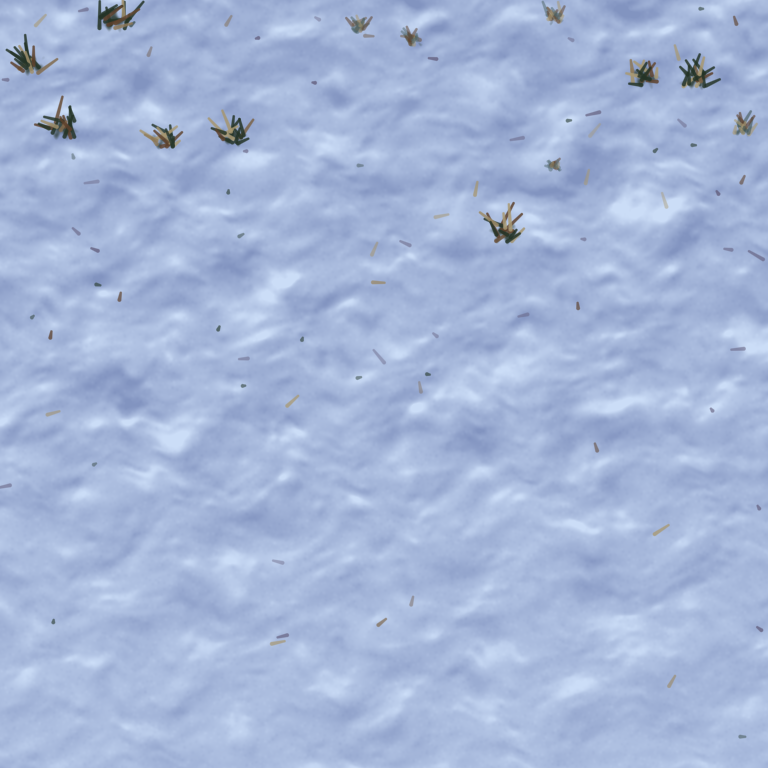
Write a WebGL 1 fragment shader that draws this texture.

```glsl
precision highp float;
uniform vec2 u_resolution;

const vec3 SNOW_SHADE = vec3(0.565, 0.635, 0.795);
const vec3 SNOW_LIGHT = vec3(0.725, 0.795, 0.915);
const vec3 DARK_GREEN = vec3(0.14, 0.20, 0.15);
const vec3 BROWN = vec3(0.36, 0.25, 0.17);
const vec3 STRAW = vec3(0.66, 0.60, 0.45);
const vec3 COLD_GREEN = vec3(0.33, 0.42, 0.44);
const vec3 PLUM = vec3(0.38, 0.36, 0.48);

float hash(vec2 p) {
  return fract(sin(dot(p, vec2(127.1, 311.7))) * 43758.545);
}

vec2 hash2(vec2 p) {
  return vec2(hash(p), hash(p + 57.3));
}

// Soft cellular noise: one rounded bump or dent per cell
float lumps(vec2 p) {
  vec2 cell = floor(p);
  float sum = 0.0;
  for (int j = -1; j <= 1; j++) {
    for (int i = -1; i <= 1; i++) {
      vec2 id = cell + vec2(i, j);
      vec2 d = p - id - hash2(id);
      sum += (hash(id + 19.7) * 2.0 - 1.0) * exp(-6.0 * dot(d, d));
    }
  }
  return sum;
}

// Slope of the lumps towards light from above
float relief(vec2 p) {
  return lumps(p) - lumps(p + vec2(-0.12, 0.36));
}

vec2 warp(vec2 p) {
  vec2 wave = sin(p.yx * vec2(31.0, 27.0) + 2.0 * sin(p * 17.0));
  return p + 0.008 * wave + 0.003 * sin(p.yx * 83.0 + wave * 2.0);
}

vec3 snow(vec2 p) {
  vec2 q = warp(p) * vec2(0.8, 1.1);
  float slope = relief(q * 14.0) + 0.75 * relief(q * 29.0 + 7.0)
              + 0.45 * relief(q * 58.0 + 23.0);
  float rough = mix(0.5, 0.85, smoothstep(0.1, 0.5, p.y));
  float broad = 0.10 * lumps(p * 4.0 + 3.0);
  float grain = 0.10 * lumps(p * 190.0);
  float glint = 0.25 * smoothstep(0.3, 0.9, slope);
  float tone = 0.66 - 0.26 * p.y + rough * slope + glint + broad + grain;
  return mix(SNOW_SHADE, SNOW_LIGHT, clamp(tone, -0.35, 1.45));
}

// Coverage of a stroke that thins towards its tip
float blade(vec2 p, vec2 root, vec2 tip, float width) {
  vec2 axis = tip - root;
  float t = clamp(dot(p - root, axis) / dot(axis, axis), 0.0, 1.0);
  float d = length(p - root - axis * t);
  return 1.0 - smoothstep(0.0, 0.0022, d - width * (1.0 - 0.7 * t));
}

vec3 grassColour(float pick, float warmth) {
  vec3 dry = mix(BROWN, STRAW, smoothstep(0.55, 0.9, pick));
  return mix(mix(COLD_GREEN, DARK_GREEN, warmth), dry, step(0.45, pick));
}

// A fan of blades over a dark, ragged root
vec3 tuft(vec3 colour, vec2 p, vec2 id, float size) {
  float warmth = smoothstep(0.4, 0.8, size);
  vec2 ragged = p + 0.004 * sin(p.yx * 430.0 + id * 5.0);
  float root = 1.0 - smoothstep(0.2, 1.0, length(ragged / vec2(0.021, 0.014)) / size);
  colour = mix(colour, mix(COLD_GREEN, DARK_GREEN, warmth), 0.8 * root);
  float lean = (hash(id + 3.1) - 0.6) * 0.8;
  for (int k = 0; k < 14; k++) {
    vec2 seed = id + float(k) * 7.13;
    vec2 r = hash2(seed);
    float angle = lean + (r.x - 0.5) * 2.4;
    vec2 start = (hash2(seed + 31.0) - 0.5) * vec2(0.038, 0.024) * size;
    vec2 tip = start + vec2(sin(angle), cos(angle)) * size * mix(0.012, 0.038, r.y);
    float cover = blade(p, start, tip, 0.0015);
    colour = mix(colour, grassColour(hash(seed + 11.0), warmth), cover * mix(0.5, 0.85, warmth));
  }
  return colour;
}

vec3 addTufts(vec3 colour, vec2 p) {
  vec2 cell = floor(p * 8.0);
  for (int j = -1; j <= 1; j++) {
    for (int i = -1; i <= 1; i++) {
      vec2 id = cell + vec2(i, j);
      vec2 centre = (id + 0.15 + 0.7 * hash2(id + 41.0)) / 8.0;
      float chance = 0.85 * smoothstep(0.62, 0.82, centre.y);
      if (hash(id + 5.0) < chance) {
        colour = tuft(colour, p - centre, id, mix(0.3, 1.0, hash(id + 67.0)));
      }
    }
  }
  return colour;
}

// Lone stalks and specks, rarer towards the bottom
vec3 addStalks(vec3 colour, vec2 p) {
  vec2 cell = floor(p * 18.0);
  for (int j = -1; j <= 1; j++) {
    for (int i = -1; i <= 1; i++) {
      vec2 id = cell + vec2(i, j);
      vec2 r = hash2(id + 83.0);
      vec2 root = (id + hash2(id + 13.0)) / 18.0;
      float angle = (r.x - 0.5) * 3.6;
      vec2 tip = root + vec2(sin(angle), cos(angle)) * mix(0.003, 0.022, r.y * r.y);
      float present = step(hash(id + 29.0), mix(0.06, 0.42, smoothstep(0.1, 0.95, root.y)));
      vec3 tint = mix(PLUM, grassColour(r.y, 0.6), step(0.4, r.x));
      colour = mix(colour, tint, present * blade(p, root, tip, 0.0014) * mix(0.35, 0.8, hash(id)));
    }
  }
  return colour;
}

void main() {
  vec2 p = gl_FragCoord.xy / u_resolution.y;
  vec3 colour = addStalks(snow(p), p);
  gl_FragColor = vec4(addTufts(colour, p), 1.0);
}
```
